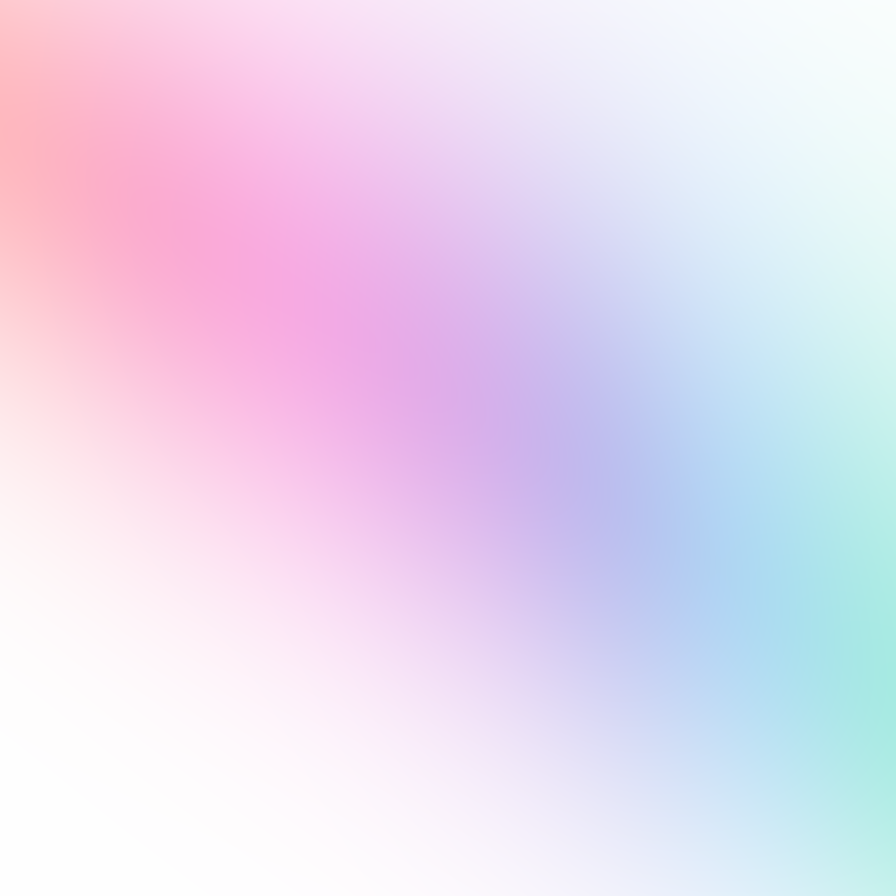
Give the GLSL for this background, as a Shadertoy shader.

```glsl
// A soft pastel ribbon that falls diagonally across a white field.
// Hue runs left to right along a smooth spline of colour stops, while a
// bell-shaped falloff about a gently bowed centre line fades it to white.

const float PI = 3.14159265;

// Ribbon centre line, in canvas units
const float START_HEIGHT = 0.855;
const float SLOPE = -0.62;
const float BOW = 0.02;

// Fade distances at the left and right edges
const vec2 FADE_ABOVE = vec2(0.285, 0.435);
const vec2 FADE_BELOW = vec2(0.295, 0.365);
const float FADE_POWER = 1.85;

// Evenly spaced hues: peach, rose, orchid, mauve, periwinkle, sky, mint
const int STOPS = 7;
const vec3 HUES[STOPS] = vec3[STOPS](
    vec3(0.996, 0.720, 0.745),
    vec3(0.984, 0.672, 0.812),
    vec3(0.965, 0.666, 0.886),
    vec3(0.871, 0.678, 0.914),
    vec3(0.745, 0.735, 0.933),
    vec3(0.682, 0.847, 0.949),
    vec3(0.651, 0.918, 0.886)
);
const vec3 PAPER = vec3(0.997);

vec3 hueStop(int index) {
    return HUES[clamp(index, 0, STOPS - 1)];
}

// Catmull-Rom blend through the hues
vec3 ribbonHue(float x) {
    float position = clamp(x, 0.0, 1.0) * float(STOPS - 1);
    int i = min(int(position), STOPS - 2);
    float t = position - float(i);
    vec3 a = hueStop(i - 1), b = hueStop(i);
    vec3 c = hueStop(i + 1), d = hueStop(i + 2);
    return b + 0.5 * t * (c - a
        + t * (2.0 * a - 5.0 * b + 4.0 * c - d
        + t * (3.0 * (b - c) + d - a)));
}

// Strength of the ribbon, with a wider fade above it toward the right
float ribbonStrength(vec2 uv) {
    float centre = START_HEIGHT + SLOPE * uv.x + BOW * sin(PI * uv.x);
    float offset = uv.y - centre;
    vec2 fade = offset > 0.0 ? FADE_ABOVE : FADE_BELOW;
    float width = mix(fade.x, fade.y, uv.x);
    return exp(-pow(abs(offset) / width, FADE_POWER));
}

void mainImage(out vec4 fragColor, in vec2 fragCoord) {
    vec2 uv = fragCoord / iResolution.xy;
    vec3 color = mix(PAPER, ribbonHue(uv.x), ribbonStrength(uv));
    fragColor = vec4(color, 1.0);
}
```
